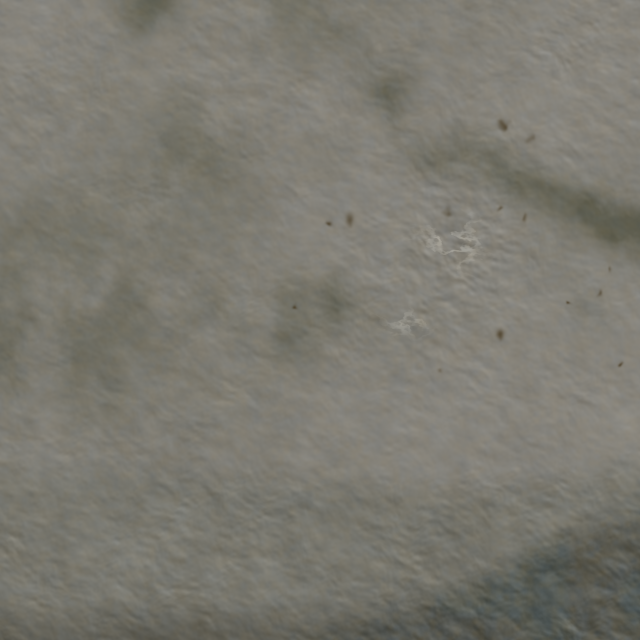
Give the GLSL for this texture, as a Shadertoy shader.

```glsl
// Weathered grey plaster wall with olive damp stains, fine relief and a shaded lower edge.

float hash(vec2 p) {
    return fract(sin(dot(p, vec2(127.1, 311.7))) * 43758.5453);
}

float noise(vec2 p) {
    vec2 cell = floor(p), f = fract(p);
    f = f * f * (3.0 - 2.0 * f);
    return mix(mix(hash(cell), hash(cell + vec2(1, 0)), f.x),
               mix(hash(cell + vec2(0, 1)), hash(cell + vec2(1, 1)), f.x), f.y);
}

float fbm(vec2 p) {
    float sum = 0.0, amp = 0.5;
    for (int i = 0; i < 5; i++) {
        sum += amp * noise(p);
        p = mat2(1.6, 1.2, -1.2, 1.6) * p + 7.3;
        amp *= 0.5;
    }
    return sum;
}

// Soft elliptical spot
float spot(vec2 p, vec2 center, vec2 radius) {
    vec2 d = (p - center) / radius;
    return exp(-dot(d, d));
}

// Height of the trowelled surface, with grains slightly wider than tall
float surface(vec2 p) {
    p += 0.012 * vec2(noise(p * 22.0), noise(p * 22.0 + 31.0));
    p.y += 0.25 * p.x;
    return 0.5 * noise(p * vec2(38, 62)) + 0.32 * noise(p * vec2(85, 125) + 5.0)
         + 0.13 * noise(p * vec2(190, 230) + 9.0);
}

// Damp stains: broad clouds on the left, drips on top, a band on the right
float stains(vec2 p) {
    vec2 q = p + 0.07 * (vec2(fbm(p * 9.0), fbm(p * 9.0 + 40.0)) - 0.5);
    float s = 0.65 * spot(q, vec2(0.05, 0.5), vec2(0.26, 0.2));
    s += 0.5 * spot(q, vec2(0.29, 0.75), vec2(0.1, 0.13));
    s += 0.45 * spot(q, vec2(0.42, 0.5), vec2(0.15, 0.07));
    s += 0.45 * spot(q, vec2(0.53, 0.52), vec2(0.028, 0.04));
    s += 0.85 * spot(q, vec2(0.615, 0.86), vec2(0.035, 0.045));
    s += 0.75 * spot(q, vec2(0.22, 0.99), vec2(0.05, 0.05));
    s += 0.65 * spot(q, vec2(0.52, 1.02), vec2(0.2, 0.1));
    float bandY = 0.77 - 0.45 * max(q.x - 0.72, 0.0);
    s += 0.75 * smoothstep(0.56, 0.76, q.x) * exp(-pow((q.y - bandY) / 0.04, 2.0));
    s += 0.75 * spot(q, vec2(1.0, 0.65), vec2(0.09, 0.06));
    s += 0.3 * spot(q, vec2(0.93, 0.5), vec2(0.05, 0.04));
    float patches = smoothstep(0.25, 0.68, fbm(p * vec2(15, 11) + 3.0));
    return s * (0.4 + 0.95 * patches) + 0.13 * smoothstep(0.5, 0.75, fbm(p * 8.0 + 60.0));
}

void mainImage(out vec4 fragColor, in vec2 fragCoord) {
    vec2 p = fragCoord / iResolution.xy;
    float cloud = fbm(p * 7.0 + 20.0) - 0.48;
    float mottle = fbm(p * 42.0) - 0.48;

    // Pale plaster with olive stains
    float stain = clamp(stains(p), 0.0, 1.25);
    vec3 color = mix(vec3(0.525, 0.514, 0.483), vec3(0.375, 0.372, 0.315), stain * 0.8);
    color += 0.035 * cloud + 0.055 * mottle;

    // Lower ledge turning away from the light, darkest in the right corner
    float edge = 0.265 + 0.03 * cloud + 0.015 * sin(p.x * 7.0);
    float ledge = 1.0 - smoothstep(edge - 0.05, edge + 0.03, p.y);
    color = mix(color, vec3(0.455, 0.451, 0.415) + 0.07 * mottle + 0.05 * cloud, ledge * 0.85);
    float cornerLine = 0.01 + 0.38 * (p.x - 0.5) + 0.07 * cloud;
    float corner = 1.0 - smoothstep(-0.045, 0.035, p.y - cornerLine);
    color = mix(color, vec3(0.325, 0.328, 0.298) + 0.12 * mottle, corner * 0.9);
    color -= 0.08 * (1.0 - smoothstep(0.0, 0.08, p.y)) * (1.0 - corner);

    // Relief lit from the upper right, rougher on the right and on the ledge
    float rough = 0.45 + 0.3 * ledge + 0.35 * corner;
    rough += 0.75 * spot(p, vec2(0.71, 0.59), vec2(0.13, 0.12));
    rough += 0.5 * spot(p, vec2(0.93, 0.91), vec2(0.15, 0.1));
    rough *= 0.6 + 0.8 * noise(p * 13.0 + 11.0);
    vec2 toLight = vec2(0.0014, 0.0026);
    float slope = surface(p - toLight) - surface(p + toLight);
    color += 0.15 * rough * slope;

    // Bright chipped ridges
    float ridge = 1.0 - abs(2.0 * fbm(p * vec2(18, 28) + 2.0 * p.yx) - 0.95);
    float chips = spot(p, vec2(0.71, 0.62), vec2(0.05, 0.035))
                + 0.7 * spot(p, vec2(0.635, 0.495), vec2(0.035, 0.02));
    color += vec3(0.12, 0.12, 0.115) * chips * smoothstep(0.9, 0.99, ridge);

    // Faint warm and cool grains
    float tint = noise(p * 105.0 + 70.0) + 0.6 * noise(p * 50.0 + 15.0) - 0.8;
    color += vec3(0.022, 0.003, -0.026) * tint * (0.7 + 0.6 * corner);
    color += vec3(-0.012, 0.004, 0.012) * corner * smoothstep(0.4, 0.7, noise(p * 14.0));

    // Small rusty pits
    for (int i = 0; i < 14; i++) {
        float id = float(i);
        vec2 center = vec2(0.45, 0.35) + vec2(0.55, 0.5) * vec2(hash(vec2(id, 1.7)), hash(vec2(id, 5.3)));
        float size = mix(0.003, 0.009, pow(hash(vec2(id, 9.1)), 2.0));
        vec2 wobble = 0.008 * (vec2(noise(p * 90.0), noise(p * 90.0 + 50.0)) - 0.5);
        float pit = spot(p + wobble, center, size * vec2(1.0, 1.2));
        color = mix(color, vec3(0.29, 0.24, 0.15), pit * (0.35 + 0.45 * hash(vec2(id, 3.9))));
    }

    fragColor = vec4(clamp(color, 0.0, 1.0), 1.0);
}
```
